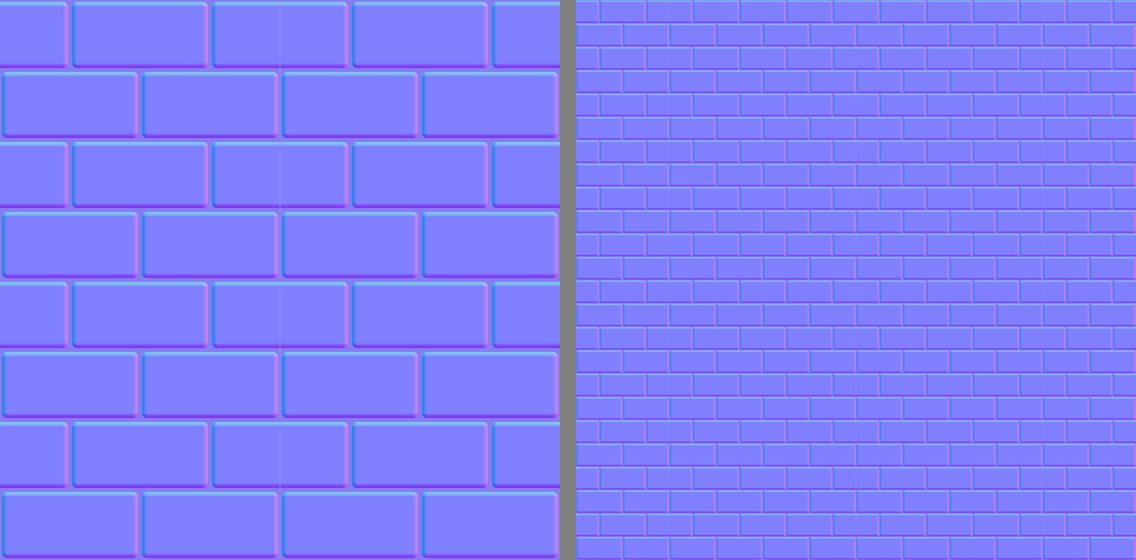
Left: one tile. Right: repeated 3 by 3.
Reproduce this texture map procedurally as a WebGL 1 fragment shader.

```glsl
precision highp float;

uniform vec2 u_resolution;

const vec2 BRICK_COUNT = vec2(4.0, 8.0);
const float HALF_GAP = 0.0028;
const float BEVEL_WIDTH = 0.0105;
const float BEVEL_SLOPE = 0.66;
const vec3 MORTAR_COLOR = vec3(0.52, 0.49, 0.94);
const vec3 SEAM_COLOR = vec3(0.57, 0.55, 1.0);

// Position relative to the brick centre, alternate rows shifted by half
vec2 brickPosition(vec2 uv, vec2 count) {
  vec2 cell = uv * count;
  cell.x += 0.5 * mod(floor(cell.y), 2.0);
  return (fract(cell) - 0.5) / count;
}

// Outward direction in xy, depth inside the rounded outline in z
vec3 roundedEdge(vec2 p, vec2 halfSize, float radius) {
  vec2 corner = max(abs(p) - halfSize + radius, 0.0);
  float reach = length(corner);
  vec2 outward = sign(p) * corner / max(reach, 0.00001);
  return vec3(outward, radius - reach);
}

// Steep at the outer rim, easing into the flat face
float bevelSlope(float depth, float width, float steepness) {
  float rise = smoothstep(-0.0008, 0.0018, depth);
  float fall = 1.0 - smoothstep(0.0018, width, depth);
  return steepness * rise * fall;
}

vec3 encodeNormal(vec2 slope) {
  return normalize(vec3(slope, 1.0)) * 0.5 + 0.5;
}

// Soft vertical line, never thinner than a pixel
float verticalLine(float x, float center, float halfWidth, float pixel) {
  return 1.0 - smoothstep(0.0, max(halfWidth, pixel), abs(x - center));
}

void main() {
  vec2 uv = gl_FragCoord.xy / u_resolution;
  float pixel = 1.0 / min(u_resolution.x, u_resolution.y);

  // Bevelled brick
  vec2 halfSize = 0.5 / BRICK_COUNT - HALF_GAP;
  vec3 edge = roundedEdge(brickPosition(uv, BRICK_COUNT), halfSize, BEVEL_WIDTH);
  float slope = bevelSlope(edge.z, BEVEL_WIDTH, BEVEL_SLOPE);
  vec3 color = encodeNormal(edge.xy * slope);

  // Mortar
  float brickMask = smoothstep(-0.7 * pixel, 0.7 * pixel, edge.z);
  color = mix(MORTAR_COLOR, color, brickMask);

  // Faint central seam
  float seam = verticalLine(uv.x, 0.5, 0.0024, pixel);
  color = mix(color, SEAM_COLOR, 0.6 * seam);

  gl_FragColor = vec4(color, 1.0);
}
```
